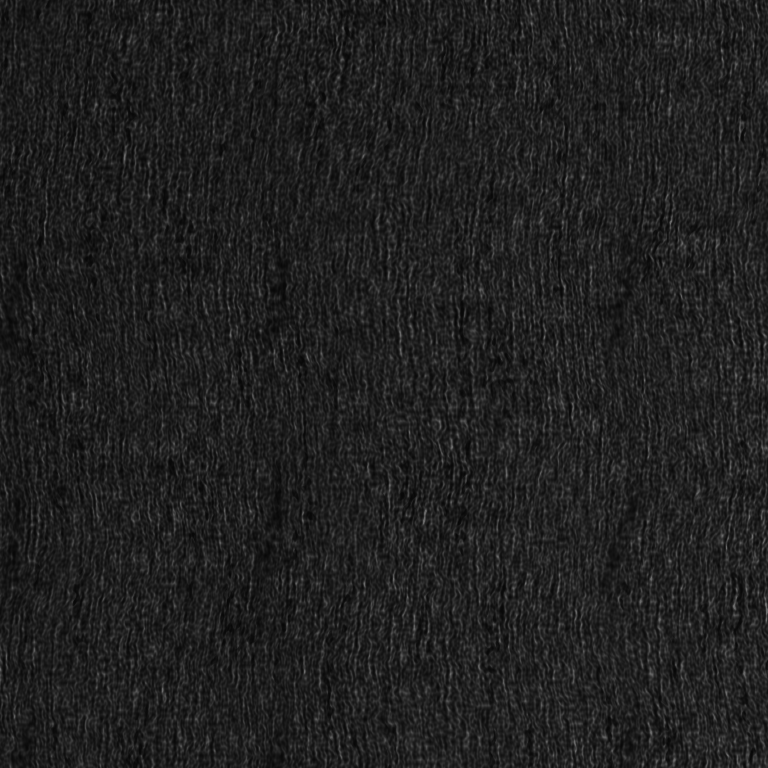
Write a WebGL 2 fragment shader that draws this texture.

```glsl
#version 300 es
precision highp float;

uniform vec2 u_resolution;
out vec4 fragColor;

#define BASE_TONE 0.12
#define CONTRAST 0.43
#define RIDGE_CELLS vec2(225.0, 34.0)
#define CRUMB_CELLS vec2(290.0, 170.0)
#define GROOVE_CELLS vec2(72.0, 5.0)
#define DASH_CELLS vec2(150.0, 75.0)
#define PORE_CELLS vec2(105.0, 95.0)
#define BEND 0.04
#define WIGGLE 0.0034
#define EDGE_SHIFT 0.0032
#define PORE_WIDTH 0.011
#define PORE_PERIOD 0.31

const float TAU = 6.2831853;

// Unit gradient at a lattice corner, from an integer hash
vec2 cornerGradient(ivec2 corner) {
    uvec2 q = uvec2(corner);
    uint h = q.x * 1597334677u ^ q.y * 3812015801u;
    h = (h ^ (h >> 15)) * 2246822519u;
    h = (h ^ (h >> 13)) * 3266489917u;
    h ^= h >> 16;
    float angle = float(h & 65535u) / 65536.0 * TAU;
    return vec2(cos(angle), sin(angle));
}

float gradientNoise(vec2 p) {
    ivec2 cell = ivec2(floor(p));
    vec2 f = fract(p);
    vec2 u = f * f * f * (f * (f * 6.0 - 15.0) + 10.0);
    float a = dot(cornerGradient(cell), f);
    float b = dot(cornerGradient(cell + ivec2(1, 0)), f - vec2(1, 0));
    float c = dot(cornerGradient(cell + ivec2(0, 1)), f - vec2(0, 1));
    float d = dot(cornerGradient(cell + ivec2(1, 1)), f - vec2(1, 1));
    return mix(mix(a, b, u.x), mix(c, d, u.x), u.y);
}

// Noise that fades out once its cells shrink below the pixel size
float grainNoise(vec2 p, vec2 cells, float seed) {
    vec2 pixelsPerCell = u_resolution / cells;
    float visible = smoothstep(0.7, 1.6, min(pixelsPerCell.x, pixelsPerCell.y));
    return visible * gradientNoise(p * cells + seed);
}

// Fibres lean in broad curves and wobble along their length
vec2 bendFibres(vec2 p) {
    float lean = BEND * gradientNoise(p * vec2(1.5, 2.6) + 3.7);
    lean += 0.3 * BEND * gradientNoise(p * vec2(5.0, 6.5) + 17.3);
    float wobble = WIGGLE * gradientNoise(p * vec2(24.0, 42.0) + 41.9);
    wobble += 0.4 * WIGGLE * gradientNoise(p * vec2(50.0, 95.0) + 11.2);
    return vec2(p.x + lean + wobble, p.y);
}

// Long thin cuts where the stretched noise crosses zero
float groove(vec2 fibre) {
    float n = gradientNoise(fibre * GROOVE_CELLS + 23.1) / 0.11;
    return exp(-n * n);
}

// Vertical bands where open pores gather in patches
float poreBands(vec2 p) {
    float phase = (p.y - 0.3) / PORE_PERIOD;
    float patches = smoothstep(-0.3, 0.9, cos(TAU * phase));
    float sway = 0.01 * sin(TAU * phase) + 0.02 * gradientNoise(p * vec2(4.0, 11.0) + 29.1);
    float bands = 0.0;
    for (int i = 0; i < 3; i++) {
        float k = float(i);
        float center = 0.02 + 0.285 * k + 0.055 * k * k;
        float offset = (p.x - sway - center) / PORE_WIDTH;
        bands += exp(-offset * offset);
    }
    return bands * (0.2 + 0.8 * patches) * smoothstep(1.0, 0.7, p.y);
}

void main() {
    vec2 p = gl_FragCoord.xy / u_resolution;
    vec2 fibre = bendFibres(p);

    // Fine ridges and gritty crumbs
    float relief = 2.2 * grainNoise(fibre, RIDGE_CELLS, 5.3);
    relief += 2.6 * grainNoise(fibre, CRUMB_CELLS, 61.7);

    // Grooves with a lit edge beside each cut, broken along the way
    float broken = 0.75 + 0.9 * gradientNoise(fibre * vec2(60.0, 30.0) + 83.5);
    float litEdge = groove(fibre - vec2(EDGE_SHIFT, 0.0));
    relief += broken * (0.95 * litEdge - 1.15 * groove(fibre));
    relief *= 1.0 + 0.3 * gradientNoise(p * vec2(9.0, 5.0) + 13.6);

    // Short dark dashes scattered along the fibres
    float dashZone = smoothstep(0.05, 0.4, gradientNoise(fibre * vec2(55.0, 6.0) + 71.4));
    float dashes = smoothstep(0.02, 0.3, grainNoise(fibre, DASH_CELLS, 37.9));
    relief -= 1.8 * dashZone * dashes;

    // Pore bands: dark pits with small glints
    float band = min(poreBands(p), 1.0);
    float pits = grainNoise(fibre, PORE_CELLS, 91.3);
    relief = mix(relief, 0.6 * relief + 3.6 * pits - 0.9, band);

    // Broad light across the board
    float light = 0.45 * (p.x - 0.5) - 0.25 * (p.y - 0.5);
    light += 0.2 * gradientNoise(p * vec2(6.0, 2.0) + 53.2);

    float tone = BASE_TONE * exp(CONTRAST * (relief + light + 0.08));
    fragColor = vec4(vec3(clamp(tone, 0.03, 0.42)), 1.0);
}
```
